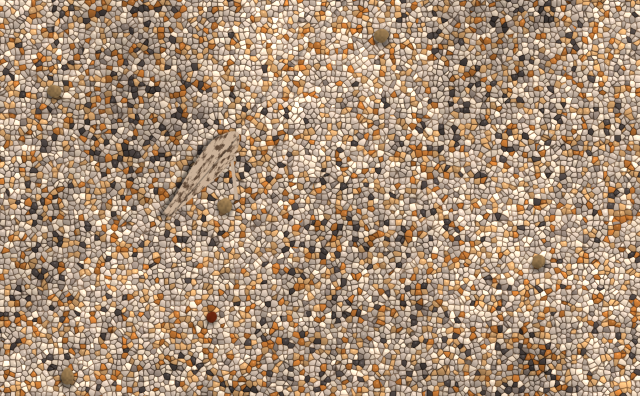
Reproduce this texture procedurally as a WebGL 2 fragment shader.

```glsl
#version 300 es
precision highp float;
// Coarse beach sand: a jittered cell pattern gives rounded, tinted grains with
// dark gaps, under slow drifts of tone. A few pebbles and a sand-coloured
// grasshopper lie on top. Lengths are in units of the canvas height.
uniform vec2 u_resolution;
out vec4 fragColor;

vec3 hash3(vec2 p) {
  vec3 q = fract(vec3(p.xyx) * vec3(0.1031, 0.1030, 0.0973));
  q += dot(q, q.yxz + 33.33);
  return fract((q.xxy + q.yzz) * q.zyx);
}

float noise(vec2 p) {
  vec2 i = floor(p), f = fract(p);
  f = f * f * (3.0 - 2.0 * f);
  return mix(mix(hash3(i).x, hash3(i + vec2(1, 0)).x, f.x),
             mix(hash3(i + vec2(0, 1)).x, hash3(i + vec2(1, 1)).x, f.x), f.y);
}

float fbm(vec2 p) {
  float sum = 0.0, amp = 0.5;
  for (int i = 0; i < 4; i++) {
    sum += amp * noise(p);
    p = p * 2.03 + 17.0;
    amp *= 0.5;
  }
  return sum;
}

// Mineral colour for a random number from 0 to 1
vec3 mineral(float h) {
  if (h < 0.05) return vec3(0.27, 0.24, 0.23);
  if (h < 0.10) return vec3(0.55, 0.49, 0.45);
  if (h < 0.18) return vec3(0.70, 0.43, 0.19);
  if (h < 0.34) return vec3(0.78, 0.60, 0.40);
  if (h < 0.74) return vec3(0.75, 0.68, 0.62);
  return vec3(0.89, 0.81, 0.72);
}

vec3 sand(vec2 p) {
  // Nearest and second nearest grain centre
  vec2 g = p * 74.0 + 0.35 * vec2(noise(p * 50.0), noise(p * 50.0 + 40.0));
  vec2 cell = floor(g), nearestId = cell, toCentre = vec2(0);
  float f1 = 9.0, f2 = 9.0;
  for (int y = -1; y <= 1; y++)
    for (int x = -1; x <= 1; x++) {
      vec2 id = cell + vec2(x, y);
      vec3 h = hash3(id + 11.0);
      vec2 v = g - id - 0.5 - 0.8 * (h.xy - 0.5);
      float d = length(v) - 0.16 * h.z;
      if (d < f1) { f2 = f1; f1 = d; nearestId = id; toCentre = v; }
      else f2 = min(f2, d);
    }
  vec3 h = hash3(nearestId + 301.0);
  float drift = fbm(p * 3.2 + 5.0) - 0.47;
  vec3 grain = mineral(clamp(h.x + 0.18 * drift, 0.0, 1.0)) * (0.86 + 0.3 * h.y);
  grain *= 1.0 + 0.22 * dot(toCentre, vec2(0.35, 0.9));
  // Small glint on the glassy grains
  float glint = smoothstep(0.28, 0.0, length(toCentre - vec2(0.08, 0.2)));
  grain += 0.12 * glint * step(0.55, h.z);
  // Gaps, deeper in some places than in others
  float depth = mix(0.66, 0.38, noise(g * 0.45 + 70.0));
  float rim = smoothstep(0.0, 0.3, f2 - f1);
  vec3 col = mix(grain * depth * vec3(1.0, 0.9, 0.8), grain, rim);
  return col * (1.03 + 0.5 * drift);
}

// x: along the insect from tail (0) to head (1), y: across it
vec2 insectAxes(vec2 p) {
  vec2 dir = normalize(vec2(0.65, 0.76)), v = p - vec2(0.42, 0.455);
  return vec2(dot(v, dir) / 0.277, dot(v, vec2(-dir.y, dir.x)));
}

float insectMask(vec2 p, float soft) {
  vec2 a = insectAxes(p);
  float width = mix(0.012, 0.036, smoothstep(0.0, 0.7, a.x));
  width *= sqrt(clamp((1.0 - a.x) / 0.2, 0.0, 1.0));
  return smoothstep(soft, -soft, abs(a.y) - width) * smoothstep(-0.02, 0.03, a.x);
}

float segment(vec2 p, vec2 a, vec2 b) {
  vec2 v = p - a, w = b - a;
  return length(v - w * clamp(dot(v, w) / dot(w, w), 0.0, 1.0));
}

vec3 scene(vec2 p) {
  vec3 col = sand(p);
  // Pebbles, the first one small and rust red
  for (int i = 0; i < 6; i++) {
    float k = float(i);
    vec2 c = fract(vec2(0.33, 0.2) + k * vec2(0.755, 0.57)) * vec2(1.62, 1.0);
    vec2 v = (p - c) * vec2(1.1, 0.9 + 0.3 * hash3(vec2(k, 3.0)).x);
    float r = i == 0 ? 0.014 : 0.019;
    float d = length(v) + 0.005 * (noise(p * 70.0) - 0.5) - r;
    col *= 1.0 - 0.45 * smoothstep(0.009, -0.004, d + 0.3 * v.y);
    vec3 stone = i == 0 ? vec3(0.42, 0.15, 0.06) : vec3(0.59, 0.47, 0.31);
    stone *= 0.92 + 12.0 * dot(v, vec2(0.3, 0.8)) + 0.2 * (noise(p * 200.0) - 0.5);
    col = mix(col, stone, smoothstep(0.0015, -0.0015, d));
  }
  // Grasshopper: shadow, hind leg, then streaked and mottled wings
  col *= 1.0 - 0.5 * insectMask(p + vec2(0.014, 0.002), 0.008);
  float leg = segment(p, vec2(0.585, 0.6), vec2(0.597, 0.5));
  col = mix(col, vec3(0.79, 0.70, 0.61), smoothstep(0.006, 0.003, leg));
  vec2 a = insectAxes(p);
  float streak = fbm(vec2(a.x * 22.0, a.y * 170.0));
  vec3 wing = mix(vec3(0.38, 0.29, 0.22), vec3(0.80, 0.70, 0.60), smoothstep(0.22, 0.52, streak));
  wing *= 1.0 - 0.3 * smoothstep(0.003, 0.0, abs(a.y + 0.008));
  return mix(col, wing, insectMask(p, 0.002));
}

void main() {
  // Four samples per pixel
  vec3 sum = vec3(0);
  for (int i = 0; i < 4; i++) {
    vec2 offset = vec2(i % 2, i / 2) * 0.5 - 0.25;
    sum += scene((gl_FragCoord.xy + offset) / u_resolution.y);
  }
  fragColor = vec4(clamp(sum / 4.0, 0.0, 1.0), 1.0);
}
```
